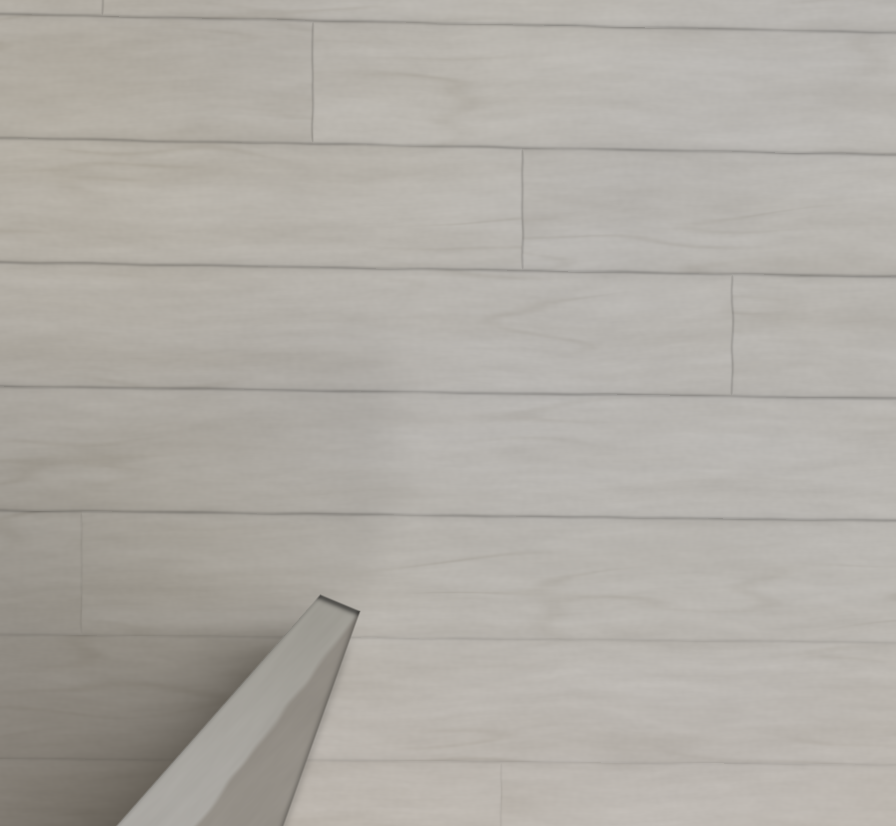
A WebGL 1 fragment shader for this texture:

```glsl
precision highp float;
uniform vec2 u_resolution;

float hash(vec2 p) {
  return fract(sin(dot(p, vec2(27.17, 61.73))) * 4375.85);
}

vec2 gradient(vec2 cell) {
  float angle = 6.2832 * hash(cell);
  return vec2(cos(angle), sin(angle));
}

float noise(vec2 p) {
  vec2 i = floor(p), f = fract(p), e = vec2(1.0, 0.0);
  vec2 u = f * f * f * (f * (f * 6.0 - 15.0) + 10.0);
  float low = mix(dot(gradient(i), f), dot(gradient(i + e), f - e), u.x);
  float high = mix(dot(gradient(i + e.yx), f - e.yx), dot(gradient(i + 1.0), f - 1.0), u.x);
  return mix(low, high, u.y);
}

float fbm(vec2 p) {
  float sum = 0.0, gain = 1.0;
  for (int i = 0; i < 4; i++) {
    sum += gain * noise(p);
    p = p * 2.03 + 7.1;
    gain *= 0.55;
  }
  return sum;
}

// Signed distance to the line through a and b
float side(vec2 p, vec2 a, vec2 b) {
  vec2 d = normalize(b - a);
  return dot(p - a, vec2(-d.y, d.x));
}

float stroke(float d, float width) {
  return exp(-d * d / (width * width));
}

void main() {
  float pixel = 1.0 / u_resolution.y;
  vec2 p = gl_FragCoord.xy / u_resolution;
  p = vec2(p.x * 1.085, 1.0 - p.y);

  // Plank rows, slightly tilted and converging to the right
  float spacing = 0.1502 - 0.0023 * p.x;
  float wobble = 0.0012 * noise(p * vec2(14.0, 3.0));
  float v = (p.y - 0.017 - 0.0208 * p.x + wobble) / spacing;
  float row = floor(v);
  float seam = (fract(v + 0.5) - 0.5) * spacing;

  // End joints step along by a constant stagger
  float along = p.x - 0.3785 - 0.2542 * row;
  float joint = mod(along + 0.648, 1.2966) - 0.648 + 0.002 * noise(p * 30.0);
  float plank = hash(vec2(row, floor(along / 1.2966)) + 3.7);

  // Wood grain, stretched along each plank
  vec2 g = p + vec2(plank * 9.0, row * 3.0);
  g.y += 0.012 * noise(g * vec2(5.0, 9.0));
  float broadGrain = fbm(g * vec2(2.5, 22.0));
  float fineGrain = fbm(g * vec2(16.0, 75.0) + 4.0);
  float veins = stroke(noise(g * vec2(4.0, 30.0) + 11.0), 0.07)
              * smoothstep(0.0, 0.4, noise(g * vec2(3.0, 9.0) + 5.0));
  float blotch = noise(p * vec2(2.3, 3.1) + 8.0);

  vec3 wood = mix(vec3(0.70, 0.68, 0.645), vec3(0.722, 0.71, 0.69), smoothstep(0.0, 0.8, p.x));
  wood += vec3(0.010, 0.001, -0.004) * smoothstep(0.65, 1.0, p.y);
  wood += 0.014 * (plank - 0.5) + vec3(0.012, 0.008, -0.004) * blotch;
  wood += vec3(0.026, 0.028, 0.032) * broadGrain + 0.016 * fineGrain;
  wood -= vec3(0.028, 0.030, 0.034) * veins;
  wood += 0.008 * noise(p * 130.0);

  // Seams and joints, fainter towards the bottom
  float wear = 0.8 + 0.5 * noise(vec2(p.x * 11.0, row * 4.3));
  float fade = 1.0 - 0.6 * smoothstep(0.62, 0.78, p.y);
  float gap = stroke(seam, max(0.0021, pixel)) + 0.22 * stroke(seam, 0.007);
  float jointGap = 0.75 * stroke(joint, max(0.0016, pixel));
  jointGap *= 1.0 - 0.65 * smoothstep(0.5, 0.66, p.y);
  wood *= 1.0 - 0.17 * max(gap * wear * fade, jointGap);

  // Tapered leg outline
  vec2 tipLeft = vec2(0.388, 0.720), tipRight = vec2(0.436, 0.740);
  vec2 footLeft = vec2(0.141, 1.0), footRight = vec2(0.343, 1.0);
  float left = side(p, tipLeft, footLeft);
  float right = side(p, tipRight, footRight);
  float top = side(p, tipLeft, tipRight);
  float ridge = side(p, tipRight, vec2(0.237, 1.0)) + 0.004 * noise(p * 25.0);
  float inside = min(min(-left, right), top);

  // Wide soft shade, then the dark shadow beside the leg
  float boundary = 0.49 - 0.4 * max(p.y - 0.6, 0.0);
  float shade = (1.0 - smoothstep(boundary - 0.05, boundary + 0.03, p.x))
              * smoothstep(0.30, 0.52, p.y);
  float depth = 0.045 + 0.11 * (1.0 - smoothstep(0.0, 0.45, p.x)) * smoothstep(0.35, 0.85, p.y);
  wood *= 1.0 - depth * shade;
  float reach = dot(p - tipLeft, normalize(footLeft - tipLeft));
  float shadow = exp(-max(left, 0.0) / (0.025 + 0.28 * max(reach, 0.0)));
  shadow *= smoothstep(-0.02, 0.14, reach) * smoothstep(0.0, 0.01, right);
  wood *= 1.0 - vec3(0.37, 0.38, 0.40) * shadow;
  float contact = smoothstep(0.0, 0.05, reach) * stroke(min(right, 0.0), 0.006);
  wood *= 1.0 - 0.12 * contact * step(left, 0.0);

  // Leg faces, with a dark end cap and edges
  float lower = smoothstep(0.72, 1.0, p.y);
  vec3 lightFace = mix(vec3(0.62, 0.61, 0.58), vec3(0.67, 0.66, 0.64), lower);
  vec3 darkFace = mix(vec3(0.55, 0.53, 0.50), vec3(0.58, 0.56, 0.53), lower);
  vec3 leg = mix(darkFace, lightFace, smoothstep(-0.004, 0.004, ridge));
  leg += 0.018 * fbm(vec2(left * 50.0, reach * 9.0));
  leg *= 1.0 - 0.22 * stroke(right, 0.004) - 0.12 * stroke(left, 0.003);
  leg *= 1.0 - 0.48 * stroke(top - 0.002, 0.0045);

  float soft = max(0.0015, pixel);
  gl_FragColor = vec4(mix(wood, leg, smoothstep(-soft, soft, inside)), 1.0);
}
```
